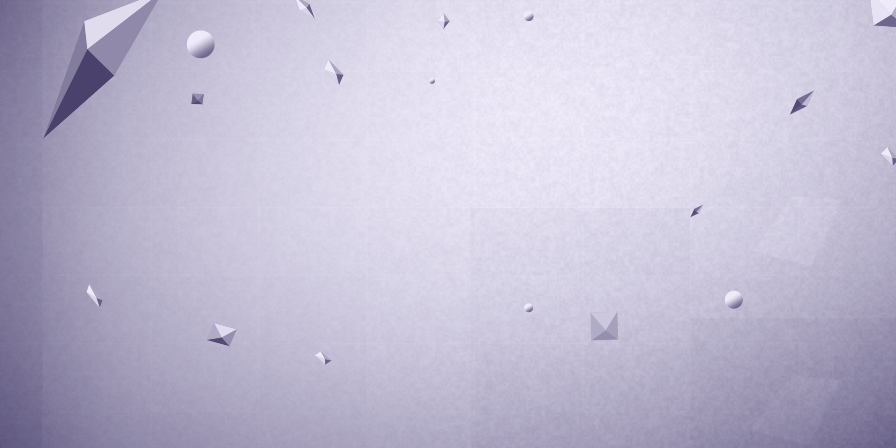
This background is drawn by a WebGL 1 fragment shader. Its source:

```glsl
precision highp float;
// Pale violet backdrop with a soft off-centre glow, faint wall panels and
// floating faceted crystals and beads. Everything is layered as one scalar
// tone, which is turned into colour at the end. Space is 200 x 100 units.
uniform vec2 u_resolution;

const vec3 DEEP = vec3(0.38, 0.35, 0.505);
const vec3 PALE = vec3(0.905, 0.89, 0.955);

float hash(vec2 p) {
  p = fract(p * vec2(0.1031, 0.1197));
  p += dot(p, p.yx + 33.3);
  return fract((p.x + p.y) * p.x * 17.0);
}

float noise(vec2 p) {
  vec2 i = floor(p), f = fract(p);
  f = f * f * (3.0 - 2.0 * f);
  vec2 e = vec2(1.0, 0.0);
  return mix(mix(hash(i), hash(i + e), f.x),
             mix(hash(i + e.yx), hash(i + e.xx), f.x), f.y);
}

float cover(float inside, float aa) {
  return smoothstep(-aa, aa, inside);
}

// Signed distance to the line a-b, positive on its right
float side(vec2 p, vec2 a, vec2 b) {
  vec2 e = normalize(b - a);
  return dot(p - a, vec2(e.y, -e.x));
}

float triangle(vec2 p, vec2 a, vec2 b, vec2 c) {
  return min(side(p, a, b), min(side(p, b, c), side(p, c, a)));
}

// Convex, clockwise corners
float quad(vec2 p, vec2 a, vec2 b, vec2 c, vec2 d) {
  return min(min(side(p, a, b), side(p, b, c)), min(side(p, c, d), side(p, d, a)));
}

float box(vec2 p, vec2 lo, vec2 hi, float aa) {
  vec2 d = min(p - lo, hi - p);
  return cover(min(d.x, d.y), aa);
}

// Four facets meeting at the ridge point m
float crystal(float tone, vec2 p, vec2 a, vec2 b, vec2 c, vec2 d, vec2 m, vec4 facets, float aa) {
  float body = dot(facets, vec4(0.25));
  body = mix(body, facets.x, cover(triangle(p, a, b, m), aa));
  body = mix(body, facets.y, cover(triangle(p, b, c, m), aa));
  body = mix(body, facets.z, cover(triangle(p, c, d, m), aa));
  body = mix(body, facets.w, cover(triangle(p, d, a, m), aa));
  return mix(tone, body, cover(quad(p, a, b, c, d), aa));
}

// Small crystal from a centre, an upward half axis and a rightward one
float shard(float tone, vec2 p, vec2 centre, vec2 up, vec2 right, vec4 facets, float aa) {
  vec2 q = p - centre;
  vec2 ridge = 0.2 * right - 0.1 * up;
  return crystal(tone, q, -up, -right, up, right, ridge, facets, aa);
}

float bead(float tone, vec2 p, vec2 centre, float radius, float aa) {
  vec2 n = (p - centre) / radius;
  float lit = dot(n, normalize(vec2(-0.6, 1.0)));
  float body = mix(0.1, 1.05, smoothstep(-1.0, 0.45, lit));
  return mix(tone, body, cover(radius - length(p - centre), aa));
}

float wall(vec2 p, float aa) {
  // Tilted elliptical glow, with darker left edge and lower corners
  vec2 d = p / 100.0 - vec2(1.2, 0.75);
  float tone = 1.02 - 0.45 * d.x * d.x - 0.87 * d.y * d.y + 0.25 * d.x * d.y;
  tone -= 0.1 * (1.0 - smoothstep(0.0, 30.0, p.x));
  // Panels and their seams
  vec2 grid = (p - vec2(9.6, 38.5)) / vec2(24.1, 15.2);
  tone += 0.014 * (hash(floor(grid) + 20.0) - 0.5);
  vec2 seam = abs(fract(grid + 0.5) - 0.5) * vec2(24.1, 15.2);
  tone += 0.018 * (1.0 - smoothstep(0.0, 2.0 * aa, min(seam.x, seam.y)));
  tone -= 0.035 * (1.0 - cover(p.x - 9.6, aa));
  tone -= 0.035 * box(p, vec2(105.0, 38.5), vec2(154.0, 53.6), aa);
  tone -= 0.02 * box(p, vec2(105.0, -9.0), vec2(154.0, 38.5), aa);
  tone -= 0.04 * box(p, vec2(154.0, -9.0), vec2(210.0, 29.0), aa);
  // Ghostly facets on the right
  for (int i = 0; i < 2; i++) {
    vec2 q = p + vec2(0.5, 40.0) * float(i);
    float ghost = quad(q, vec2(168.0, 44.0), vec2(177.0, 56.2), vec2(188.0, 55.2), vec2(181.0, 40.6));
    tone += 0.045 * cover(ghost, 2.0 * aa);
  }
  // Grain, rougher toward the right
  float rough = mix(0.75, 1.25, smoothstep(60.0, 130.0, p.x));
  return tone + rough * (0.04 * (noise(p * 0.9) - 0.5) + 0.055 * (noise(p * 2.2) - 0.5));
}

void main() {
  vec2 p = gl_FragCoord.xy / u_resolution * vec2(200.0, 100.0);
  float aa = 60.0 / u_resolution.y;
  float tone = wall(p, aa);

  // Large crystal
  tone = crystal(tone, p, vec2(9.6, 69.0), vec2(18.8, 95.3), vec2(36.5, 102.1),
                 vec2(25.5, 83.1), vec2(19.5, 89.0), vec4(0.25, 0.95, 0.35, -0.17), aa);

  // Small crystals, lit from the left or in shadow
  vec4 lit = vec4(0.9, 1.05, 0.55, 0.05);
  vec4 shaded = vec4(-0.1, 0.15, 0.7, 0.0);
  tone = shard(tone, p, vec2(68.0, 98.4), vec2(-2.3, 2.6), vec2(1.1, 0.7), lit, aa);
  tone = shard(tone, p, vec2(74.5, 83.9), vec2(-1.2, 2.9), vec2(2.2, -0.6), lit, aa);
  tone = shard(tone, p, vec2(99.0, 95.3), vec2(0.0, 1.8), vec2(1.4, 0.0), lit, aa);
  tone = shard(tone, p, vec2(198.4, 97.9), vec2(3.4, 3.6), vec2(4.4, -4.2), vec4(1.0, 1.05, 0.6, 0.1), aa);
  tone = shard(tone, p, vec2(198.7, 65.1), vec2(-0.6, 2.1), vec2(2.1, -0.6), lit, aa);
  tone = shard(tone, p, vec2(21.1, 33.9), vec2(-1.2, 2.7), vec2(1.8, -0.9), lit, aa);
  tone = shard(tone, p, vec2(72.1, 20.1), vec2(-0.5, 1.5), vec2(1.9, -0.6), lit, aa);
  tone = shard(tone, p, vec2(44.1, 77.9), vec2(1.4, 1.1), vec2(1.1, -1.2), vec4(0.05, 0.4, 0.2, -0.1), aa);
  tone = shard(tone, p, vec2(179.0, 77.1), vec2(2.7, 2.7), vec2(1.1, -0.8), shaded, aa);
  tone = shard(tone, p, vec2(155.5, 52.9), vec2(1.4, 1.4), vec2(0.5, -0.5), shaded, aa);
  tone = shard(tone, p, vec2(49.5, 25.3), vec2(3.4, 1.2), vec2(1.7, -2.6), vec4(0.6, 0.95, 0.4, -0.1), aa);
  tone = shard(tone, p, vec2(134.9, 27.2), vec2(2.9, 3.2), vec2(3.1, -3.0), vec4(0.6, 0.8, 0.52, 0.4), aa);

  // Beads
  tone = bead(tone, p, vec2(44.8, 90.1), 3.1, aa);
  tone = bead(tone, p, vec2(163.8, 33.1), 2.0, aa);
  tone = bead(tone, p, vec2(118.0, 31.3), 1.0, aa);
  tone = bead(tone, p, vec2(118.0, 96.4), 1.1, aa);
  tone = bead(tone, p, vec2(96.4, 82.0), 0.7, aa);

  gl_FragColor = vec4(mix(DEEP, PALE, tone), 1.0);
}
```
